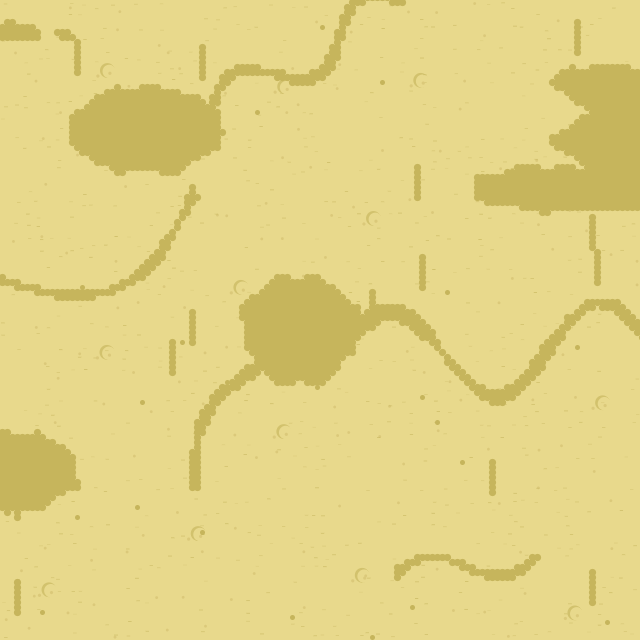
This texture is drawn by a Shadertoy shader. Its source:

```glsl
#define PALE vec3(0.91, 0.85, 0.55)
#define DARK vec3(0.775, 0.71, 0.36)
#define TAN vec3(0.86, 0.79, 0.48)
#define LATTICE 128.0
#define STAMP_RADIUS 0.72
#define DASHES 14
#define DOT_RATE 0.0008
#define RING_GRID 4.0
#define SPECK_GRID 26.0
#define TICK_GRID 58.0
#define PI 3.14159

vec2 hash2(vec2 p) {
    vec3 h = fract(p.xyx * vec3(0.1031, 0.1030, 0.0973));
    h += dot(h, h.yzx + 33.33);
    return fract((h.xx + h.yz) * h.zy);
}

float gradientDot(vec2 cell, vec2 corner, vec2 f) {
    return dot(hash2(cell + corner) * 2.0 - 1.0, f - corner);
}

float gradientNoise(vec2 p) {
    vec2 cell = floor(p), f = fract(p);
    vec2 u = f * f * (3.0 - 2.0 * f);
    float low = mix(gradientDot(cell, vec2(0, 0), f), gradientDot(cell, vec2(1, 0), f), u.x);
    float high = mix(gradientDot(cell, vec2(0, 1), f), gradientDot(cell, vec2(1, 1), f), u.x);
    return mix(low, high, u.y);
}

// Octagonal pool with separate radii
float pool(vec2 p, vec2 centre, vec2 radii) {
    vec2 q = abs(p - centre) / radii;
    return (max(max(q.x, q.y), 0.72 * (q.x + q.y)) - 1.0) * min(radii.x, radii.y);
}

// Channel of uneven width swaying about the line from a to b
float channel(vec2 p, vec2 a, vec2 b, float sway, float bends) {
    float len = length(b - a);
    vec2 axis = (b - a) / len, q = p - a;
    float along = dot(q, axis);
    float across = axis.x * q.y - axis.y * q.x;
    float freq = PI * bends / len;
    float t = clamp(along, 0.0, len);
    float slope = sway * freq * cos(freq * t);
    float width = max(0.0045, 0.0065 + 0.012 * gradientNoise(p * 9.0));
    float d = abs(across - sway * sin(freq * t)) / sqrt(1.0 + slope * slope);
    return max(d - width, abs(along - 0.5 * len) - 0.5 * len);
}

// Slab with a saw-toothed left side
float toothedSlab(vec2 p) {
    float tooth = abs(fract(p.y * 10.9) - 0.5);
    return max(0.855 + 0.14 * tooth - p.x, abs(p.y - 0.785) - 0.11);
}

float darkRegion(vec2 p) {
    float d = pool(p, vec2(0.23, 0.795), vec2(0.12, 0.066));
    d = min(d, pool(p, vec2(0.47, 0.485), vec2(0.09, 0.082)));
    d = min(d, pool(p, vec2(0.02, 0.263), vec2(0.1, 0.06)));
    d = min(d, pool(p, vec2(0.89, 0.705), vec2(0.15, 0.034)));
    d = min(d, pool(p, vec2(0.0, 0.948), vec2(0.085, 0.014)));
    d = min(d, toothedSlab(p));
    d += 0.016 * gradientNoise(p * 24.0);
    d = min(d, channel(p, vec2(0.33, 0.825), vec2(0.63, 1.0), 0.035, 3.0));
    d = min(d, channel(p, vec2(0.305, 0.70), vec2(-0.01, 0.565), 0.09, 1.0));
    d = min(d, channel(p, vec2(0.41, 0.43), vec2(0.305, 0.235), -0.04, 1.0));
    d = min(d, channel(p, vec2(0.53, 0.44), vec2(1.02, 0.46), 0.07, 3.0));
    return min(d, channel(p, vec2(0.615, 0.1), vec2(0.84, 0.13), 0.022, 2.0));
}

// Radius of the round stamp at a lattice point, zero where empty
float stampRadius(vec2 cell) {
    if (darkRegion((cell + 0.5) / LATTICE) < 0.0) return STAMP_RADIUS;
    for (int i = 0; i < DASHES; i++) {
        vec2 dash = floor(hash2(vec2(float(i) * 7.0 + 3.0, 19.0)) * LATTICE);
        if (cell.x == dash.x && abs(cell.y - dash.y) < 4.0) return STAMP_RADIUS;
    }
    return hash2(cell + 57.0).x < DOT_RATE ? 0.5 : 0.0;
}

float cover(float d, float px) {
    return clamp(0.5 - d / px, 0.0, 1.0);
}

void mainImage(out vec4 fragColor, in vec2 fragCoord) {
    float px = 1.0 / iResolution.y;
    vec2 uv = fragCoord * px;
    vec3 color = PALE;

    // Faint specks
    vec2 cell = floor(uv * SPECK_GRID);
    vec2 q = uv - (cell + 0.1 + 0.8 * hash2(cell + 11.0)) / SPECK_GRID;
    float present = step(hash2(cell + 83.0).x, 0.2);
    color = mix(color, TAN, present * cover(length(q) - 0.0022, px));

    // Short horizontal ticks
    cell = floor(uv * TICK_GRID);
    q = abs(uv - (cell + 0.2 + 0.6 * hash2(cell + 5.0)) / TICK_GRID);
    vec2 chance = hash2(cell + 41.0);
    float tick = cover(max(q.x - 0.0025, q.y - 0.0006), px);
    color = mix(color, DARK, tick * step(chance.x, 0.25) * (0.25 + 0.5 * chance.y));

    // Crescents with two pebbles each
    cell = floor(uv * RING_GRID);
    q = uv - (cell + 0.15 + 0.7 * hash2(cell + 29.0)) / RING_GRID;
    present = step(hash2(cell + 71.0).x, 0.75);
    float crescent = max(length(q) - 0.0115, 0.0105 - length(q - vec2(0.003, -0.0015)));
    float pebbles = min(length(q + vec2(0.0148, 0.0087)), length(q - vec2(0.004, -0.0044))) - 0.0025;
    color = mix(color, TAN, present * cover(pebbles, px));
    color = mix(color, DARK, 0.65 * present * cover(crescent, px));

    // Dark shapes built from overlapping round stamps
    vec2 home = floor(uv * LATTICE);
    float d = 1.0;
    for (int y = -1; y <= 1; y++)
    for (int x = -1; x <= 1; x++) {
        vec2 site = home + vec2(x, y);
        float radius = stampRadius(site);
        if (radius > 0.0) d = min(d, length(uv * LATTICE - site - 0.5) - radius);
    }
    color = mix(color, DARK, cover(d / LATTICE, px));

    fragColor = vec4(color, 1.0);
}
```
